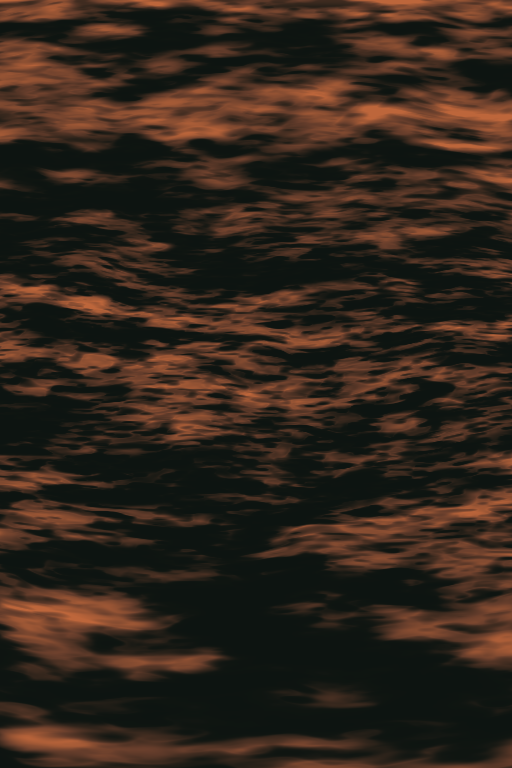
A Shadertoy shader for this texture:

```glsl
// Dusk sea: dark choppy waves with copper glints, sharp only in a middle band

float hash(vec2 p) {
    return fract(sin(dot(p, vec2(127.1, 311.7))) * 43758.5453);
}

float noise(vec2 p) {
    vec2 cell = floor(p), f = fract(p);
    f = f * f * (3.0 - 2.0 * f);
    return mix(mix(hash(cell), hash(cell + vec2(1, 0)), f.x),
               mix(hash(cell + vec2(0, 1)), hash(cell + vec2(1, 1)), f.x), f.y);
}

// Sum of wave octaves with unit variance; blur removes the finer ones
float waves(vec2 p, float scale, float blur) {
    float sum = 0.0, power = 0.0, freq = 2.3, amp = 0.40;
    mat2 turn = mat2(0.8, 0.6, -0.6, 0.8);
    for (int i = 0; i < 6; i++) {
        float ratio = blur * freq * 5.0 / scale;
        float weight = amp * exp(-0.9 * ratio * ratio);
        float n = noise(p * freq + float(i) * 17.3) - 0.5;
        float swell = n / 0.21;
        // Thin bright crests, only on the small sharp ripples
        float ridge = sqrt(4.0 * n * n + 0.03 * min(ratio, 1.0));
        float crest = (exp(-4.0 * ridge) - 0.36) / 0.27;
        sum += weight * (i < 3 ? swell : 0.87 * swell + 0.5 * crest);
        power += weight * weight;
        p = turn * p;
        freq *= 1.85;
        amp *= i < 2 ? 1.15 : 0.93;
    }
    return sum / sqrt(power);
}

// Dark water through copper to ember
vec3 seaColor(float light) {
    vec3 water = vec3(0.050, 0.078, 0.065);
    vec3 copper = vec3(0.40, 0.24, 0.17);
    vec3 ember = vec3(0.71, 0.385, 0.225);
    vec3 col = mix(water, copper, clamp(light / 0.55, 0.0, 1.0));
    return mix(col, ember, clamp((light - 0.55) / 0.45, 0.0, 1.1));
}

void mainImage(out vec4 fragColor, in vec2 fragCoord) {
    vec2 uv = fragCoord / iResolution.y;
    float x = uv.x - 0.5 * iResolution.x / iResolution.y;

    // Perspective: waves shrink towards a horizon above the canvas
    float scale = 1.25 - uv.y;
    vec2 p = vec2(x / scale, -5.0 * log(scale)) + 5.0;

    // Bend the wave fronts so that they arc and slant
    p.y += 0.20 * noise(p * vec2(3.5, 0.8)) + 0.06 * noise(p * vec2(11.0, 2.5));

    // Shallow depth of field
    float defocus = smoothstep(0.06, 0.45, abs(uv.y - 0.48));
    float blur = 0.0010 + defocus * mix(0.0065, 0.0022, uv.y);

    float far = smoothstep(0.58, 0.85, uv.y);
    float z = waves(p, scale, blur) * mix(1.05, 0.75, far);
    z += 0.28 * far - 0.06 + 0.4 * x;
    z -= 0.30 * smoothstep(0.88, 0.97, uv.y);

    // Brightness with a soft floor in the troughs
    float light = 0.255 + 0.40 * z;
    light = 0.5 * (light + sqrt(light * light + 0.006));

    // Pale sky sheen at the upper rim
    light += 0.30 * smoothstep(0.983, 1.0, uv.y);

    fragColor = vec4(seaColor(light), 1.0);
}
```
